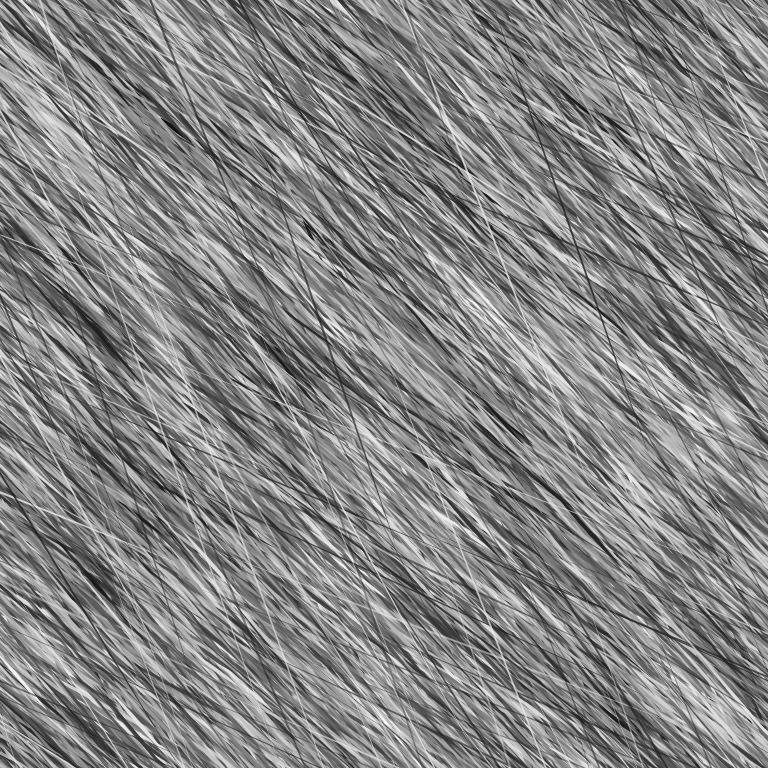
Write a WebGL 1 fragment shader that draws this texture.

```glsl
precision highp float;
// Draws brushed grey fibres: dense overlapping diagonal strokes under long fine scratches.

uniform vec2 u_resolution;

const int FIBRE_LAYERS = 44;
const int SCRATCH_LAYERS = 16;

// Angles in radians, lengths in canvas heights.
const float GRAIN_ANGLE = -0.80;
const float GRAIN_SPREAD = 0.44;
const vec2 SCRATCH_ANGLES = vec2(-0.32, -1.25);

const vec2 FIBRE_LENGTH = vec2(0.09, 0.30);
const float FIBRE_ROW = 0.011;
const vec2 FIBRE_HALF_WIDTH = vec2(0.0012, 0.0028);
const vec2 FIBRE_TONE = vec2(0.12, 0.93);
const vec2 FIBRE_OPACITY = vec2(0.5, 1.0);

const vec2 SCRATCH_CELL = vec2(0.9, 0.05);
const vec2 SCRATCH_HALF_WIDTH = vec2(0.0007, 0.0015);
const vec2 SCRATCH_TONE = vec2(0.13, 0.92);
const vec2 SCRATCH_OPACITY = vec2(0.4, 0.85);
const float SCRATCH_DENSITY = 0.36;

const float BASE_TONE = 0.52;
const float DRIFT_STRENGTH = 0.14;
const vec2 DRIFT_SCALE = vec2(3.0, 11.0);

vec4 hash4(vec3 p) {
  vec4 q = fract(p.xyzx * vec4(0.1031, 0.1030, 0.0973, 0.1099));
  q += dot(q, q.wzxy + 33.33);
  return fract((q.xxyz + q.yzzw) * q.zywx);
}

vec2 rotateTo(vec2 p, float angle) {
  float c = cos(angle), s = sin(angle);
  return vec2(c * p.x + s * p.y, c * p.y - s * p.x);
}

float cornerSlope(vec2 corner, vec2 offset) {
  float turn = 6.28318 * hash4(vec3(corner, 7.0)).x;
  return dot(vec2(cos(turn), sin(turn)), offset);
}

float gradientNoise(vec2 p) {
  vec2 i = floor(p), f = fract(p);
  vec2 u = f * f * f * (f * (f * 6.0 - 15.0) + 10.0);
  vec2 e = vec2(1.0, 0.0);
  float low = mix(cornerSlope(i, f), cornerSlope(i + e, f - e), u.x);
  float high = mix(cornerSlope(i + e.yx, f - e.yx), cornerSlope(i + 1.0, f - 1.0), u.x);
  return mix(low, high, u.y);
}

// One tapered, slightly tilted stroke per cell: x = coverage, y and z = random values.
vec3 strokeLayer(vec2 p, float layer, vec2 cell, vec2 halfWidthRange, float pixel) {
  float row = floor(p.y / cell.y);
  float along = p.x / cell.x + hash4(vec3(row, layer, 91.0)).x;
  vec4 rnd = hash4(vec3(floor(along), row, layer));
  vec4 shape = hash4(vec3(row, floor(along), layer + 211.0));

  float x = 2.0 * fract(along) - 1.0;
  float y = (fract(p.y / cell.y) - 0.5) * cell.y;
  float halfWidth = mix(halfWidthRange.x, halfWidthRange.y, shape.x);
  float room = cell.y - 2.0 * halfWidthRange.y;
  float centre = room * (0.6 * (rnd.x - 0.5) + 0.4 * (rnd.y - 0.5) * x);

  float reach = mix(0.6, 1.0, shape.y);
  float taper = max(0.0, 1.0 - x * x / (reach * reach));
  float edge = halfWidth * taper - abs(y - centre);
  float coverage = clamp(edge / pixel + 0.5, 0.0, 1.0) * smoothstep(0.0, 0.15, taper);
  return vec3(coverage, rnd.z, rnd.w);
}

void main() {
  float pixel = 1.0 / u_resolution.y;
  vec2 p = gl_FragCoord.xy * pixel;

  // Broad light and dark bands that follow the grain
  float drift = DRIFT_STRENGTH * gradientNoise(rotateTo(p, GRAIN_ANGLE) * DRIFT_SCALE + 20.0);
  float tone = BASE_TONE + drift;

  // Dense fibres, painted over each other
  for (int i = 0; i < FIBRE_LAYERS; i++) {
    float layer = float(i) + 1.0;
    vec4 rnd = hash4(vec3(layer, 17.0, 43.0));
    float angle = GRAIN_ANGLE + GRAIN_SPREAD * (rnd.x + rnd.y - 1.0);
    vec2 cell = vec2(mix(FIBRE_LENGTH.x, FIBRE_LENGTH.y, rnd.z * rnd.z), FIBRE_ROW);
    vec3 stroke = strokeLayer(rotateTo(p, angle) + rnd.wz, layer, cell, FIBRE_HALF_WIDTH, pixel);
    float ink = mix(FIBRE_TONE.x, FIBRE_TONE.y, stroke.y) + drift;
    tone = mix(tone, ink, stroke.x * mix(FIBRE_OPACITY.x, FIBRE_OPACITY.y, stroke.z));
  }

  // Sparse long scratches at wider angles
  for (int i = 0; i < SCRATCH_LAYERS; i++) {
    float layer = float(i) + 101.0;
    vec4 rnd = hash4(vec3(layer, 29.0, 61.0));
    float angle = mix(SCRATCH_ANGLES.x, SCRATCH_ANGLES.y, (float(i) + rnd.x) / float(SCRATCH_LAYERS));
    vec3 stroke = strokeLayer(rotateTo(p, angle) + rnd.yz, layer, SCRATCH_CELL, SCRATCH_HALF_WIDTH, pixel);
    float present = step(stroke.z, SCRATCH_DENSITY);
    float opacity = mix(SCRATCH_OPACITY.x, SCRATCH_OPACITY.y, stroke.z / SCRATCH_DENSITY);
    float ink = mix(SCRATCH_TONE.x, SCRATCH_TONE.y, step(0.55, stroke.y));
    tone = mix(tone, ink, stroke.x * present * opacity);
  }

  gl_FragColor = vec4(vec3(clamp(tone, 0.0, 1.0)), 1.0);
}
```
